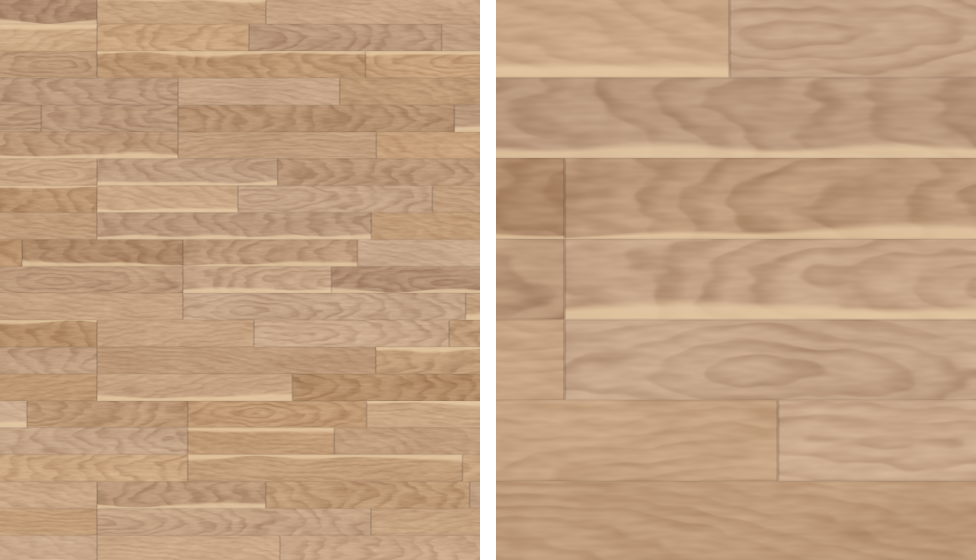
Left: the whole. Right: its middle third, enlarged.
Reproduce this texture procedurally as a Shadertoy shader.

```glsl
// Oak strip floor: 21 rows of staggered strips, laid as three-strip boards with shared ends.

const float ROWS = 20.82;           // rows down the canvas
const float STRIP_HEIGHT = 0.0561;  // in canvas widths
const vec3 DARK_OAK = vec3(0.60, 0.45, 0.33);
const vec3 LIGHT_OAK = vec3(0.84, 0.71, 0.58);
const vec3 SAPWOOD = vec3(0.91, 0.80, 0.65);

struct Strip {
    float id;     // index along the row
    float joint;  // distance to the nearest end joint
    bool offcut;  // short strip that starts a row
};

vec2 hash2(vec2 p) {
    vec3 q = fract(p.xyx * vec3(0.1031, 0.1030, 0.0973));
    q += dot(q, q.yzx + 33.33);
    return fract((q.xx + q.yz) * q.zy);
}

float gradientDot(vec2 cell, vec2 offset) {
    float angle = 6.2832 * hash2(cell).x;
    return dot(vec2(cos(angle), sin(angle)), offset);
}

// Gradient noise, roughly -0.7 to 0.7
float noise(vec2 p) {
    vec2 i = floor(p), f = p - i;
    vec2 u = f * f * f * (f * (f * 6.0 - 15.0) + 10.0);
    vec2 e = vec2(1.0, 0.0);
    return mix(mix(gradientDot(i, f), gradientDot(i + e, f - e), u.x),
               mix(gradientDot(i + e.yx, f - e.yx), gradientDot(i + 1.0, f - 1.0), u.x), u.y);
}

// Joints of a row: the board end is shared by three rows, strip lengths vary by lane
Strip findStrip(float x, float row) {
    float board = floor(row / 3.0);
    float lane = row - 3.0 * board;
    bool odd = mod(board, 2.0) > 0.5;
    float longLane = abs(fract(board * 0.4) - 0.5) < 0.2 ? 1.0 : 2.0;
    vec2 jitter = hash2(vec2(row, 7.0));

    float boardEnd = odd ? 0.366 + 0.005 * board : 0.202;
    float stripLength = lane == longLane ? 0.57
                      : longLane < 1.5 ? 0.345 + 0.025 * lane : 0.36 - 0.055 * lane;
    bool shortLead = odd && lane == 2.0 - longLane;

    float lead = boardEnd - (shortLead ? 0.335 - 0.05 * lane * (lane - 2.0) * -1.0 : 0.60);
    float second = boardEnd + stripLength + 0.04 * (jitter.x - 0.5);
    float third = second + 0.38 + 0.20 * jitter.y;

    vec4 joints = vec4(lead, boardEnd, second, third);
    vec4 gap = abs(x - joints);
    float id = dot(step(joints, vec4(x)), vec4(1.0));
    return Strip(id, min(min(gap.x, gap.y), min(gap.z, gap.w)), shortLead && id == 1.0);
}

// Darkness of growth rings: nested arches, nearly straight when the heart is off the strip
float growthRings(vec2 p, vec2 heart, vec2 seed) {
    vec2 d = (p - heart) * vec2(1.15, 5.5);
    float v = length(d) + 1.1 * noise(p * vec2(0.6, 1.8) + seed)
            + 0.35 * noise(p * vec2(2.2, 5.0) + seed);
    float r = fract(v);
    return smoothstep(0.25, 0.80, r) * (1.0 - smoothstep(0.80, 1.0, r));
}

// Pale streak hugging one long edge and fading along the strip
float sapStreak(vec2 p, vec2 seed, bool upper) {
    float edge = upper ? p.y : 1.0 - p.y;
    float width = 0.16 + 0.35 * noise(vec2(p.x * 0.35, 3.0) + seed);
    return 1.0 - smoothstep(width * 0.5, width + 0.03, edge);
}

vec3 woodFloor(vec2 uv, float pixel) {
    float y = (1.0 - uv.y) * ROWS + 0.1;
    float row = floor(y);
    Strip strip = findStrip(uv.x, row);
    vec2 p = vec2(uv.x / STRIP_HEIGHT, y - row);  // in strip heights

    // Character of this strip
    vec2 key = vec2(row + 3.0, strip.id * 17.0 + 5.0);
    vec2 a = hash2(key), b = hash2(key + 41.0), c = hash2(key + 83.0);
    vec2 seed = floor(a * 60.0) + b;
    bool dark = strip.offcut || a.x > 0.80;
    bool arched = dark || b.x > 0.55;
    vec2 heart = vec2(17.8 * c.x, arched ? 0.3 + 0.4 * c.y : (c.y > 0.5 ? 1.9 : -0.9));

    // Tone: strip shade, soft clouds, rings and fine fibres
    float tone = 0.72 + 0.24 * (a.y - 0.5) - (dark ? 0.22 : 0.0);
    tone += 0.16 * noise(p * vec2(0.35, 1.6) + seed);
    float patchiness = 0.75 + 0.7 * noise(p * vec2(0.7, 2.0) + seed + 9.0);
    tone -= (arched ? 0.30 : 0.17) * patchiness * growthRings(p, heart, seed);
    tone += 0.17 * noise(p * vec2(1.3, 9.0) + seed + 21.0);
    tone += 0.13 * noise(p * vec2(3.5, 17.0) + seed + 33.0);

    vec3 color = mix(DARK_OAK, LIGHT_OAK, tone);
    color += (b.y - 0.5) * vec3(0.018, -0.004, -0.045);  // warm or grey cast
    if (c.x > 0.62) color = mix(color, SAPWOOD, 0.75 * sapStreak(p, seed, b.y > 0.6));

    // Hairline seams
    float rowGap = min(p.y, 1.0 - p.y) * STRIP_HEIGHT;
    float seam = 0.45 * (1.0 - smoothstep(0.0004, 0.0006 + pixel, rowGap));
    seam = max(seam, 1.0 - smoothstep(0.0006, 0.0008 + pixel, strip.joint));
    return color * (1.0 - 0.13 * seam);
}

void mainImage(out vec4 fragColor, in vec2 fragCoord) {
    vec3 sum = vec3(0.0);
    for (int i = 0; i < 4; i++) {  // 2 x 2 samples smooth the edges
        vec2 offset = vec2(i % 2, i / 2) * 0.5 - 0.25;
        sum += woodFloor((fragCoord + offset) / iResolution.xy, 1.0 / iResolution.x);
    }
    fragColor = vec4(sum / 4.0, 1.0);
}
```
